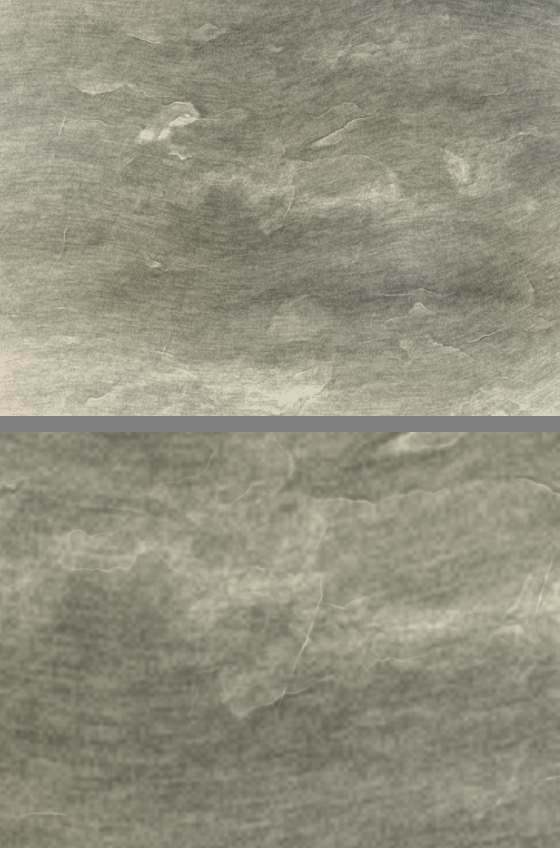
Top: the whole. Bottom: its middle third, enlarged.
Reproduce this texture procedurally as a Shadertoy shader.

```glsl
// Worn grey-green plaster with trowelled patches, fine brushing and pale scratches.

float hash(vec2 p) {
    vec3 q = fract(vec3(p.xyx) * 0.1031);
    q += dot(q, q.yzx + 33.33);
    return fract((q.x + q.y) * q.z);
}

float noise(vec2 p) {
    vec2 cell = floor(p), f = fract(p);
    f = f * f * (3.0 - 2.0 * f);
    return mix(mix(hash(cell), hash(cell + vec2(1, 0)), f.x),
               mix(hash(cell + vec2(0, 1)), hash(cell + vec2(1, 1)), f.x), f.y);
}

float fbm(vec2 p) {
    float sum = 0.0, amp = 0.5;
    for (int i = 0; i < 5; i++) {
        sum += amp * noise(p);
        p = mat2(1.6, 1.2, -1.2, 1.6) * p + 17.3;
        amp *= 0.5;
    }
    return sum / 0.97;
}

// Keeps the horizontal stretch in every octave
float streaks(vec2 p) {
    return 0.40 * noise(p) + 0.27 * noise(p * 2.1 + 31.7)
         + 0.19 * noise(p * 4.3 + 57.1) + 0.14 * noise(p * 8.9 + 83.9);
}

vec2 rotate(vec2 p, float a) {
    return vec2(cos(a) * p.x + sin(a) * p.y, cos(a) * p.y - sin(a) * p.x);
}

float glow(vec2 p, vec2 centre, vec2 radius) {
    vec2 q = (p - centre) / radius;
    return exp(-dot(q, q));
}

// Pale smears: ragged inside, crisp lit rim on part of the outline
float smears(vec2 p, vec2 warp, float rough, float aspect, float px) {
    float light = 0.0;
    for (int i = 0; i < 48; i++) {
        vec2 id = vec2(float(i) + 3.0, 41.0);
        vec2 centre = vec2(hash(id) * aspect, hash(id + 7.0));
        float size = mix(0.025, 0.13, pow(hash(id + 13.0), 2.0));
        vec2 radius = size * vec2(1.5, mix(0.25, 0.7, hash(id + 19.0)));
        vec2 q = rotate(p + warp - centre, (hash(id + 23.0) - 0.4) * 1.1) / radius;
        float d = length(q) - 1.0;
        float side = smoothstep(-0.2, 0.8, dot(normalize(q + 1e-4), rotate(vec2(1, 0), 6.3 * hash(id + 29.0))));
        float soft = px / radius.y;
        float fill = smoothstep(soft, -soft, d) * smoothstep(-1.1, 0.0, d) * side;
        float rim = smoothstep(0.0016 / radius.y + soft, 0.0, abs(d)) * side;
        float shade = smoothstep(0.003 / radius.y + soft, 0.0, abs(d - 0.004 / radius.y)) * side;
        light += (0.09 * fill + 0.10 * rim - 0.04 * shade) * smoothstep(0.33, 0.6, rough) * mix(0.4, 1.3, hash(id + 37.0));
    }
    return light;
}

// Thin broken scratches, mostly near horizontal, some steep
float scratches(vec2 p, vec2 warp, float wear, float aspect, float px) {
    float light = 0.0;
    for (int i = 0; i < 44; i++) {
        vec2 id = vec2(float(i) + 5.0, 97.0);
        vec2 centre = vec2(hash(id) * aspect, hash(id + 5.0));
        float angle = (hash(id + 11.0) - 0.4) * 0.5;
        if (hash(id + 17.0) > 0.65) angle += 1.3;
        float len = mix(0.02, 0.13, pow(hash(id + 23.0), 2.0));
        vec2 q = rotate(p + 0.4 * warp - centre, angle);
        q.y += (hash(id + 31.0) - 0.5) * 3.0 * q.x * q.x;
        float width = 0.0012 + 0.7 * px;
        float ends = smoothstep(len, 0.4 * len, abs(q.x));
        float body = smoothstep(width, 0.0, abs(q.y));
        float shade = smoothstep(2.0 * width, 0.0, abs(q.y + 2.0 * width));
        light += (0.12 * body - 0.04 * shade) * ends * wear * mix(0.3, 1.2, hash(id + 43.0));
    }
    return light;
}

void mainImage(out vec4 fragColor, in vec2 fragCoord) {
    vec2 uv = fragCoord / iResolution.xy;
    vec2 p = fragCoord / iResolution.y;
    float aspect = iResolution.x / iResolution.y, px = 1.0 / iResolution.y;

    vec2 warp = 0.10 * vec2(fbm(p * 7.0) - 0.5, fbm(p * 7.0 + 40.0) - 0.5);
    vec2 ragged = warp + 0.022 * vec2(fbm(p * 34.0) - 0.5, fbm(p * 34.0 + 40.0) - 0.5);
    float rough = fbm(p * vec2(14, 22) + 9.0);

    // Broad light: pale borders, darker top centre and lower right
    float tone = 0.508 + 0.17 * exp(-4.0 * uv.x) + 0.13 * exp(-7.0 * uv.y) + 0.10 * exp(-9.0 * (1.0 - uv.x));
    tone -= 0.060 * glow(uv, vec2(0.45, 0.88), vec2(0.32, 0.22));
    tone -= 0.045 * glow(uv, vec2(0.66, 0.30), vec2(0.28, 0.16));

    // Trowelled clouds and horizontal drags
    vec2 drag = p + 0.9 * ragged + vec2(0.0, 0.03 * sin(2.5 * p.x + 1.0));
    tone += 0.24 * (fbm(drag * vec2(2.2, 4.5) + 3.0) - 0.5);
    tone += 0.19 * (streaks(drag * vec2(3.0, 17.0)) - 0.5);

    // Thick pale plaster with embossed relief along ragged bands
    float band = glow(uv, vec2(0.76, 0.58), vec2(0.26, 0.10)) + 0.8 * glow(uv, vec2(0.66, 0.89), vec2(0.13, 0.05))
               + 0.6 * glow(uv, vec2(0.42, 0.53), vec2(0.25, 0.05)) + 0.7 * glow(uv, vec2(0.6, 0.06), vec2(0.4, 0.09));
    float cloud = fbm(drag * vec2(6, 10) + 21.0);
    float crust = band * smoothstep(0.42, 0.58, cloud);
    vec2 grit = p * 30.0 + ragged * 30.0;
    float relief = fbm(grit) - fbm(grit + vec2(0.11, -0.14));
    tone += 0.12 * crust + relief * (0.18 + 0.5 * crust);

    // Torn plaster lips follow the cloud outline
    float lip = smoothstep(0.016, 0.0, abs(cloud - 0.52)) * smoothstep(0.45, 0.65, rough);
    tone += 0.07 * lip * (0.5 + band);

    tone += smears(p, ragged, rough, aspect, px);
    float wear = smoothstep(0.3, 0.6, rough) * smoothstep(0.2, 0.6, noise(p * 75.0 + 13.0));
    tone += scratches(p, ragged, wear, aspect, px);

    // Brush fibres and mineral grain
    vec2 fibre = rotate(p, 0.35 * (noise(p * 2.0 + 5.0) - 0.5)) + 0.15 * warp;
    tone += 0.075 * (noise(fibre * vec2(32, 230)) - 0.5);
    tone += 0.085 * (noise(p * 270.0) - 0.5) + 0.04 * (noise(p * 120.0 + 60.0) - 0.5);

    // Grey-green in the shadows, warm ivory in the lights
    tone = clamp(0.575 + 1.06 * (tone - 0.575), 0.36, 0.84);
    vec3 colour = mix(vec3(0.43, 0.43, 0.37), vec3(0.74, 0.73, 0.65), (tone - 0.43) / 0.31);
    colour += vec3(0.008, 0.0, -0.012) * (2.0 * noise(p * 3.0 + 70.0) - 1.0);
    fragColor = vec4(colour, 1.0);
}
```
